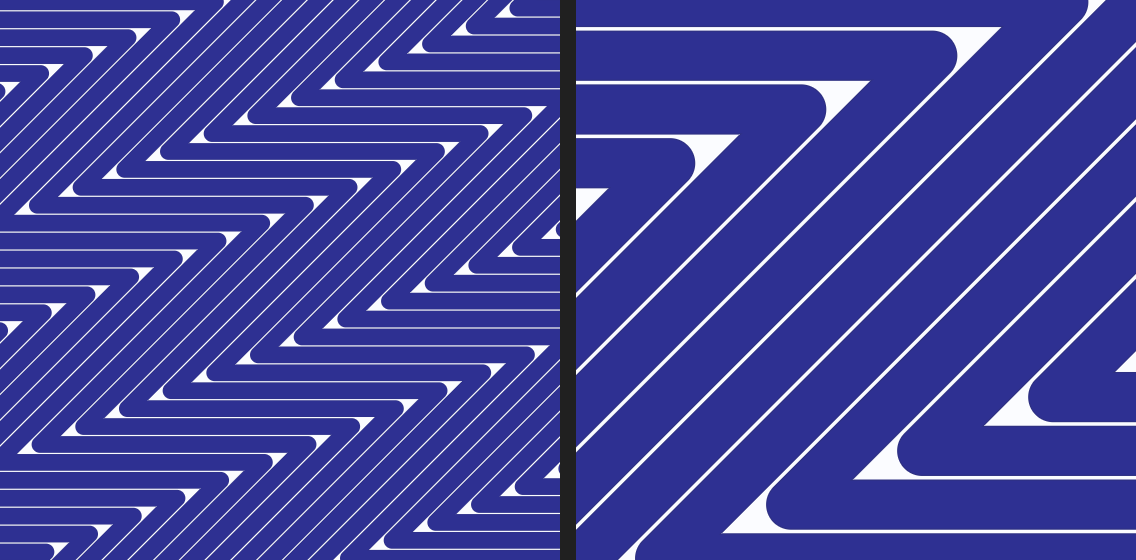
Left, the full canvas; right, a detail of the centre.
Give the GLSL for this pattern, as a WebGL 1 fragment shader.

```glsl
precision highp float;
// Nested zigzag ribbons in deep blue, parted by thin white lines.
// A skewed lattice of bends is folded onto one corner by half turns; each
// ribbon is rounded on the outside of its bend and sharp on the inside.

uniform vec2 u_resolution;

const vec3 RIBBON_BLUE = vec3(0.180, 0.190, 0.572);
const vec3 RIM_BLUE    = vec3(0.180, 0.190, 0.510);
const vec3 GAP_WHITE   = vec3(0.985, 0.988, 1.0);

const vec2  BEND_STEP   = vec2(-0.0780, 0.0320); // from one ribbon's bend to the next
const float RUN         = 0.4779;                // length of a level leg
const float RISE        = 0.3952;                // height of a 45 degree leg
const vec2  FIRST_BEND  = vec2(0.9740, 0.1905);  // a right-hand bend, y downward
const float BEND_RADIUS = 0.0160;
const float LINE_WIDTH  = 0.0021;
const float RIM_WIDTH   = 0.0007;

const float SQRT_HALF = 0.70711;
const float COT_HALF_ANGLE = 2.41421; // cotangent of 22.5 degrees

float cross2(vec2 a, vec2 b) {
  return a.x * b.y - a.y * b.x;
}

// Depth inside a 45 degree wedge with its tip at the origin, opening left.
float wedgeDepth(vec2 q) {
  return min(q.y, -(q.x + q.y) * SQRT_HALF);
}

// The same wedge with its tip rounded by a tangent circle.
float roundedWedgeDepth(vec2 q, float radius) {
  vec2 c = q - radius * vec2(-COT_HALF_ANGLE, 1.0);
  bool onArc = c.x > 0.0 && c.x > c.y;
  return onArc ? radius - length(c) : wedgeDepth(q);
}

// Moves a point into the frame of its nearest column of bends,
// turning left-hand bends by 180 degrees into right-hand ones.
vec2 foldToBend(vec2 p) {
  vec2 period = vec2(RUN - RISE, RISE);
  float cell = cross2(BEND_STEP, period);
  float row = cross2(BEND_STEP, p) / cell;
  float levelShare = cross2(BEND_STEP, vec2(RUN, 0.0)) / cell;
  float phase = row + 0.5 * levelShare;
  float n = floor(phase);
  if (phase - n < 0.5) return p - n * period;
  return (n + 1.0) * period - vec2(RUN, 0.0) - p;
}

// Depth inside the ribbon around p, negative in the white corner gaps.
float ribbonDepth(vec2 p) {
  vec2 q = foldToBend(p - FIRST_BEND);
  float level = q.y / BEND_STEP.y;
  float slant = (q.x + q.y) / (BEND_STEP.x + BEND_STEP.y);
  q -= floor(min(level, slant)) * BEND_STEP;
  float outer = roundedWedgeDepth(q, BEND_RADIUS);
  float inner = -wedgeDepth(q - BEND_STEP);
  return min(outer, inner) - 0.5 * LINE_WIDTH;
}

void main() {
  float pixel = 1.0 / u_resolution.y;
  vec2 p = gl_FragCoord.xy * pixel;
  p.y = 1.0 - p.y;

  float depth = ribbonDepth(p);
  float cover = clamp(depth / pixel + 0.5, 0.0, 1.0);
  float core = clamp((depth - RIM_WIDTH) / pixel + 0.5, 0.0, 1.0);

  vec3 ribbon = mix(RIM_BLUE, RIBBON_BLUE, core);
  gl_FragColor = vec4(mix(GAP_WHITE, ribbon, cover), 1.0);
}
```
